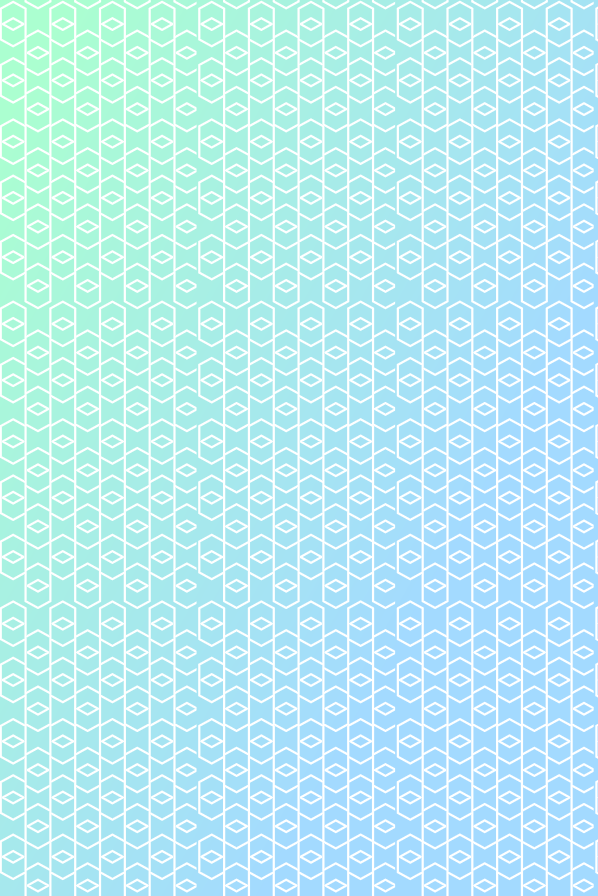
A WebGL 2 fragment shader for this pattern:

```glsl
#version 300 es
precision highp float;

#define COLUMNS 24.094      // columns across the canvas
#define TILE_COLUMNS 8.0
#define TILE_HEIGHT 12.08   // in column widths
#define STAGGER 1.158       // drop of every odd column
#define LEFT_MARGIN 0.03
#define LINE_HALF 0.0445
#define TRIM 0.39           // right cut of the last column in a tile
#define HEX_TOP 0.894
#define HEX_SHOULDER 0.621
#define DIAMOND vec2(0.424, 0.235)

uniform vec2 u_resolution;
out vec4 fragColor;

const vec3 MINT = vec3(0.67, 1.0, 0.815);
const vec3 SKY = vec3(0.64, 0.855, 1.0);

// Slightly uneven row centres within one tile, from its top
const float ROWS[5] = float[5](0.969, 3.238, 5.708, 7.972, 10.362);

float segment(vec2 p, vec2 a, vec2 b) {
    vec2 ab = b - a;
    return length(p - a - ab * clamp(dot(p - a, ab) / dot(ab, ab), 0.0, 1.0));
}

// Distance to the outline of a tall hexagon with a diamond inside
float motif(vec2 p) {
    p = abs(p);
    vec2 shoulder = vec2(0.5, HEX_SHOULDER);
    float roof = segment(p, vec2(0.0, HEX_TOP), shoulder);
    float side = segment(p, vec2(0.5, 0.0), shoulder);
    float eye = segment(p, vec2(DIAMOND.x, 0.0), vec2(0.0, DIAMOND.y));
    return min(min(roof, side), eye);
}

void main() {
    vec2 uv = gl_FragCoord.xy / u_resolution;
    uv.y = 1.0 - uv.y;
    float aspect = u_resolution.y / u_resolution.x;
    vec2 p = uv * vec2(1.0, aspect) * COLUMNS;
    p.x -= LEFT_MARGIN;
    float pixel = COLUMNS / u_resolution.x;

    // Diagonal background gradient
    float blend = clamp(dot(uv, vec2(0.862, 0.715)) - 0.096, 0.0, 1.0);
    vec3 color = mix(MINT, SKY, blend);

    // Outlines of this column and its two neighbours
    float ink = 0.0;
    for (int i = -1; i <= 1; i++) {
        float column = floor(p.x) + float(i);
        float x = p.x - column - 0.5;
        float dist = 10.0;
        for (int r = 0; r < 5; r++) {
            float y = p.y - ROWS[r] - STAGGER * mod(column, 2.0);
            y -= TILE_HEIGHT * round(y / TILE_HEIGHT);
            dist = min(dist, motif(vec2(x, y)));
        }
        float cover = clamp((LINE_HALF - dist) / pixel + 0.5, 0.0, 1.0);

        // The last column of each tile is cut off on its right
        if (mod(column, TILE_COLUMNS) > TILE_COLUMNS - 1.5)
            cover *= clamp((TRIM - x) / pixel + 0.5, 0.0, 1.0);
        ink = max(ink, cover);
    }

    fragColor = vec4(mix(color, vec3(1.0), ink), 1.0);
}
```
